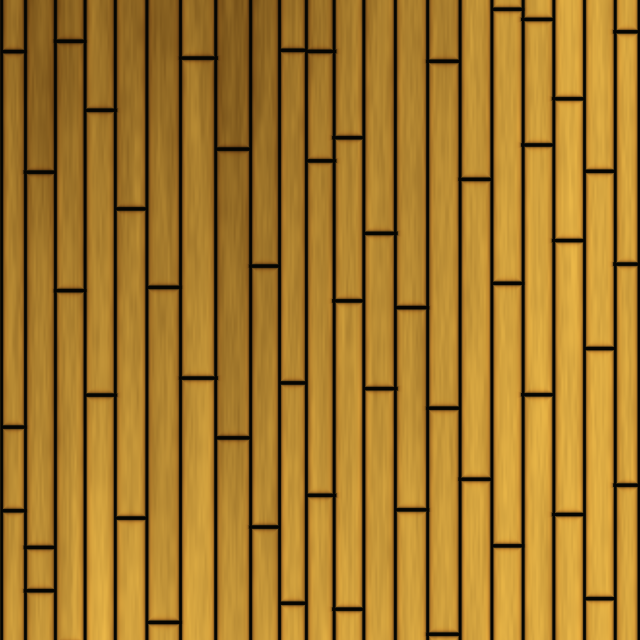
A Shadertoy shader for this texture:

```glsl
// Golden wooden planks: 21 upright boards of uneven width with dark seams.
// Butt joints step down across the boards along slanted chains; stretched
// noise gives the grain, and the shade deepens toward the upper left.

const float PLANKS = 21.0;
const float SEAM_HALF = 0.0020;
const float JOINT_HALF = 0.0026;
const float OVERHANG = 0.0035;
const vec3 WOOD_DARK = vec3(0.42, 0.28, 0.08);
const vec3 WOOD_LIGHT = vec3(0.88, 0.685, 0.27);
const vec3 GAP = vec3(0.02, 0.02, 0.01);

float hash(vec2 p) {
    return fract(sin(dot(p, vec2(127.1, 311.7))) * 43758.5453);
}

float noise(vec2 p) {
    vec2 i = floor(p), f = fract(p);
    f = f * f * (3.0 - 2.0 * f);
    return mix(mix(hash(i), hash(i + vec2(1, 0)), f.x),
               mix(hash(i + vec2(0, 1)), hash(i + vec2(1, 1)), f.x), f.y);
}

// Horizontal place of a seam: even steps bent by a damped wave
float seamX(float index) {
    float t = index - 8.2;
    float bend = 0.0135 * exp(-abs(t) / 4.0) * cos(0.698 * t);
    return clamp(0.0391 + 0.04855 * (index - 1.0) + bend, 0.0026, 0.9985);
}

float plankAt(float x) {
    float plank = 0.0;
    for (float i = 1.0; i < PLANKS; i++) plank += step(seamX(i), x);
    return plank;
}

// Height of the joint where a slanted chain crosses a plank;
// every third chain falls more gently
float jointY(float plank, float chain) {
    bool gentle = abs(mod(chain, 3.0) - 1.0) < 0.5;
    float start = 2.55 * chain - 0.6 + (gentle ? -0.4 : 1.5 * sin(0.39 * chain));
    float fall = gentle ? 0.128 : 0.176;
    float jitter = 0.05 * (hash(vec2(plank, chain)) - 0.5);
    return 1.0 - fall * (plank - start) - jitter;
}

float boxDistance(vec2 p, vec2 halfSize) {
    vec2 q = abs(p) - halfSize;
    return length(max(q, 0.0)) + min(max(q.x, q.y), 0.0);
}

float seamDistance(vec2 p, float plank) {
    return min(abs(p.x - seamX(plank)), abs(p.x - seamX(plank + 1.0))) - SEAM_HALF;
}

// Neighbours are included since joints poke past their own seams
float jointDistance(vec2 p, float plank) {
    float d = 1.0;
    for (float side = -1.0; side <= 1.0; side++) {
        float board = plank + side;
        if (board < 0.0 || board >= PLANKS) continue;
        float left = seamX(board) - OVERHANG * hash(vec2(board, 3.0));
        float right = seamX(board + 1.0) + OVERHANG * hash(vec2(board, 8.0));
        vec2 halfSize = vec2(0.5 * (right - left), JOINT_HALF);
        for (float chain = -2.0; chain <= 8.0; chain++) {
            vec2 center = vec2(0.5 * (left + right), jointY(board, chain));
            d = min(d, boxDistance(p - center, halfSize));
        }
    }
    return d;
}

// Fine fibres plus broad, long streaks, centred on zero
float grain(vec2 p, float plank) {
    vec2 q = p + vec2(0.0, plank * 3.7);
    float fibre = noise(q * vec2(330.0, 28.0)) - 0.5;
    float thread = noise(q * vec2(190.0, 11.0) + 40.0) - 0.5;
    float streak = noise(q * vec2(75.0, 4.0) + 90.0) - 0.5;
    return 0.13 * fibre + 0.11 * thread + 0.17 * streak;
}

// Lightness: shaded at the upper left, with a tone of its own per plank
float woodTone(vec2 p, float plank) {
    float shade = 1.0 - smoothstep(0.3, 1.0, p.x);
    float base = 0.97 - shade * (0.12 + 0.5 * p.y) - 0.07 * p.y;
    float own = (hash(vec2(plank, 17.0)) - 0.5) * (0.1 + 0.16 * shade);
    return base + own;
}

void mainImage(out vec4 fragColor, in vec2 fragCoord) {
    vec2 p = fragCoord / iResolution.xy;
    float soft = 0.7 / iResolution.y;
    float plank = plankAt(p.x);

    // Wood
    float tone = woodTone(p, plank) + grain(p, plank);
    vec3 color = mix(WOOD_DARK, WOOD_LIGHT, tone);

    // Warm shadow beside the gaps: blue fades widest, red narrowest
    float d = min(seamDistance(p, plank), jointDistance(p, plank));
    color *= 1.0 - 0.65 * exp(-max(d, 0.0) / vec3(0.0018, 0.0026, 0.0036));

    // Gaps
    color = mix(GAP, color, smoothstep(-soft, soft, d));
    fragColor = vec4(clamp(color, 0.0, 1.0), 1.0);
}
```
